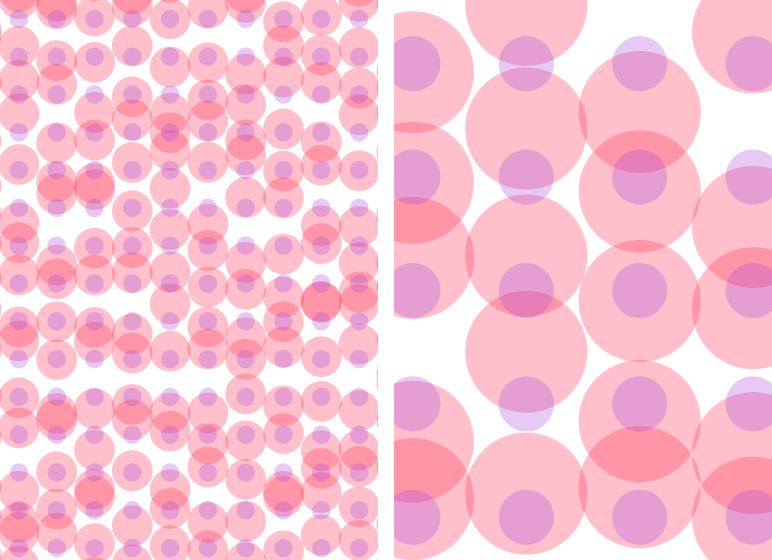
Left, the full canvas; right, a detail of the centre.
Reproduce this pattern procedurally as a Shadertoy shader.

```glsl
// Translucent pink discs, shifted up and down at random, under a regular grid of small orchid dots.

const float COLUMNS = 10.0;          // cells across the canvas width
const float DISC_RADIUS = 0.538;     // lengths are in cells
const float DOT_RADIUS = 0.243;
const float DISC_SHIFT = 0.54;       // largest vertical shift of a disc
const float DISC_ALPHA = 0.31;
const float DOT_ALPHA = 0.30;
const vec3 PAPER_COLOR = vec3(1.0);
const vec3 DISC_COLOR = vec3(1.0, 0.203, 0.342);
const vec3 DOT_COLOR = vec3(0.67, 0.30, 0.87);

float hash(vec2 cell) {
    return fract(sin(dot(cell, vec2(127.1, 311.7))) * 43758.5453);
}

// Antialiased coverage of a circle centred on the origin
float circle(vec2 p, float radius, float pixel) {
    return clamp(0.5 + (radius - length(p)) / pixel, 0.0, 1.0);
}

void mainImage(out vec4 fragColor, in vec2 fragCoord) {
    // Square cells, counted from the top left corner
    float pixel = COLUMNS / iResolution.x;
    vec2 p = vec2(fragCoord.x, iResolution.y - fragCoord.y) * pixel;
    vec2 cell = floor(p);
    vec2 local = fract(p) - 0.5;
    vec3 color = PAPER_COLOR;

    // Discs from this cell and its neighbours, blended so overlaps deepen
    for (int y = -1; y <= 1; y++) {
        for (int x = -1; x <= 1; x++) {
            vec2 offset = vec2(x, y);
            float shift = DISC_SHIFT * (2.0 * hash(cell + offset) - 1.0);
            vec2 center = offset + vec2(0.0, shift);
            float disc = circle(local - center, DISC_RADIUS, pixel);
            color = mix(color, DISC_COLOR, DISC_ALPHA * disc);
        }
    }

    // Fixed dot at the centre of each cell
    float dotMask = circle(local, DOT_RADIUS, pixel);
    color = mix(color, DOT_COLOR, DOT_ALPHA * dotMask);

    fragColor = vec4(color, 1.0);
}
```
